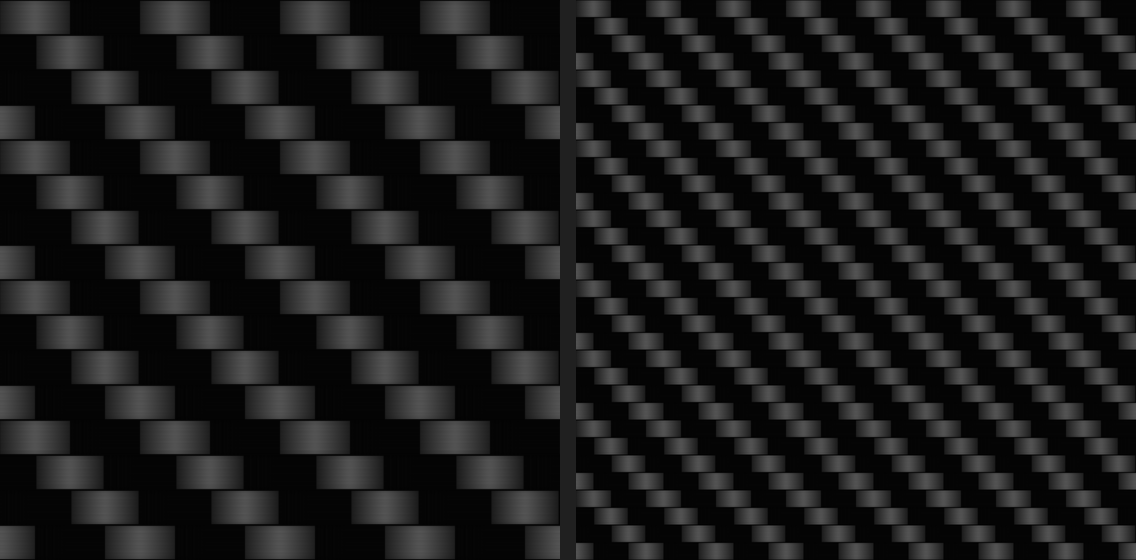
Left: one tile. Right: repeated 2 by 2.
This texture is drawn by a three.js fragment shader. Its source:

```glsl
// Carbon fibre cloth in a 2/2 twill: satin horizontal tows float over two
// cells and step one cell per row, above near-black vertical tows.
// Wrapped distances shape the tows, layered sines draw their fibres.

#define CELLS 16.0        // cells across and down, a multiple of TWILL
#define TWILL 4.0         // cells in one weave repeat
#define SOFT 0.025        // edge softness, in cells
#define ROW_GAP 0.05      // dark crease between rows, in cells
#define SHEEN 0.325       // brightness at the crown of a tow
#define TOW_EDGE 0.105    // brightness where a tow dips under
#define FIBRE 0.035       // relative contrast of the light fibres
#define BASE 0.017        // brightness of the vertical tows
#define BASE_FIBRE 0.006  // brightness of the dark fibres

varying vec2 vUv;

const float TAU = 6.2831853;

// Fine strands across one cell; whole frequencies keep them tileable.
float strands(float across, float seed) {
  float s = sin(TAU * 9.0 * across + seed * 1.7);
  s += 0.6 * sin(TAU * 5.0 * across + seed * 2.9);
  s += 0.4 * sin(TAU * 14.0 * across + seed * 4.3);
  return 0.5 * s;
}

void main() {
  vec2 p = vUv * CELLS;
  float row = floor(p.y);
  float rowId = mod(row, TWILL);
  vec2 local = fract(p);

  // Wrapped distance from the crown of the nearest float
  float phase = mod(p.x + row + 1.0, TWILL);
  float along = mod(phase + 1.0, TWILL) - 2.0;
  float fromCrown = abs(along);

  // Row-to-row variation in float length and shaded ends
  float wave = cos(0.25 * TAU * (row + 0.5));
  float halfLength = 0.98 + 0.028 * wave;
  float toRowEdge = min(local.y, 1.0 - local.y);
  float cover = 1.0 - smoothstep(halfLength - SOFT, halfLength + SOFT, fromCrown);
  cover *= smoothstep(0.0, ROW_GAP, toRowEdge);

  // Light tow: rounded ridge of sheen with horizontal fibres
  float ridge = 1.0 - sqrt(fromCrown * fromCrown + 0.012);
  float sheen = mix(TOW_EDGE + 0.018 * wave, SHEEN, clamp(ridge * 1.1, 0.0, 1.0));
  float bend = 0.8 + 0.2 * cos(TAU * 1.5 * along + rowId);
  sheen *= 1.0 + FIBRE * bend * strands(local.y, rowId);
  sheen *= 0.9 + 0.1 * smoothstep(0.0, 0.2, toRowEdge);

  // Dark tow: vertical fibres show just after each float, cross fibres elsewhere
  float exposed = smoothstep(2.0, 2.15, phase) * (1.0 - smoothstep(2.3, 3.0, phase));
  float columnId = mod(floor(p.x), TWILL);
  float dark = BASE + BASE_FIBRE * exposed * strands(local.x, columnId);
  dark += 0.3 * BASE_FIBRE * (1.0 - exposed) * strands(local.y, rowId + 2.0);
  dark *= 0.8 + 0.2 * smoothstep(0.0, 0.15, toRowEdge);

  gl_FragColor = vec4(vec3(mix(dark, sheen, cover)), 1.0);
}
```
